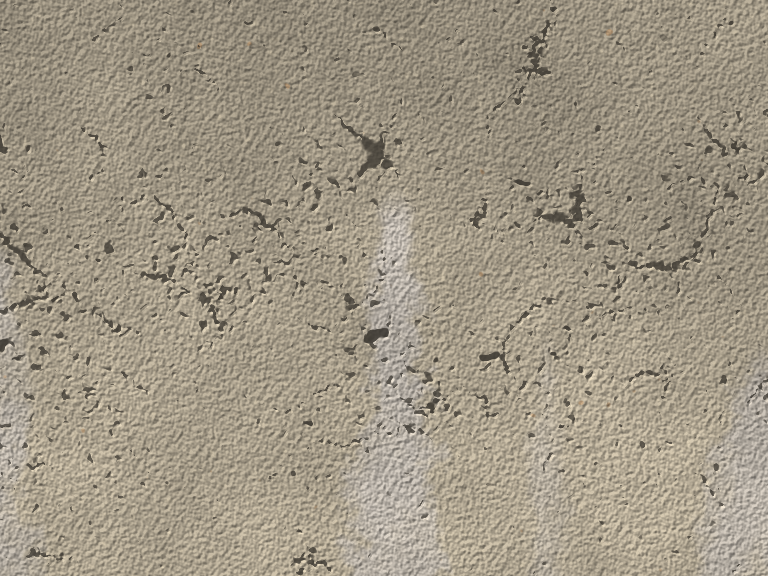
Write a Shadertoy shader that draws this texture.

```glsl
// Weathered concrete in low sun: a sandy tan surface with many ragged pits,
// crumbling cracks and a few deep cavities, over patchy pale grey streaks.
// Relief is a height field shaded by its difference toward the light.

#define GRAIN_SCALE 118.0
#define GRAIN_CONTRAST 0.50
#define PIT_SCALE 58.0
#define PIT_AMOUNT 0.30
#define CRACK_SCALE 6.5
#define CAVITY_CELL 0.19
#define SHADOW_STRENGTH 0.84
#define RIM_LIGHT 0.17
#define MOTTLE 0.13
#define TO_LIGHT vec2(-0.64, 0.77)

const vec3 TAN_LOW = vec3(0.672, 0.632, 0.555);
const vec3 TAN_HIGH = vec3(0.580, 0.546, 0.480);
const vec3 PALE_GREY = vec3(0.695, 0.670, 0.640);
const vec3 CREAM = vec3(0.765, 0.715, 0.615);
const vec3 RUST = vec3(0.640, 0.480, 0.320);
const vec3 HOLLOW = vec3(0.215, 0.200, 0.175);

vec2 hash2(vec2 p) {
    vec3 q = fract(vec3(p.xyx) * vec3(0.1031, 0.1030, 0.0973));
    q += dot(q, q.yzx + 33.33);
    return fract((q.xx + q.yz) * q.zy);
}

float corner(vec2 cell, vec2 offset) {
    return dot(hash2(cell) * 2.0 - 1.0, offset);
}

// Gradient noise, roughly -0.6 to 0.6
float noise(vec2 p) {
    vec2 i = floor(p), f = fract(p);
    vec2 u = f * f * f * (f * (f * 6.0 - 15.0) + 10.0);
    vec2 e = vec2(1.0, 0.0);
    return mix(mix(corner(i, f), corner(i + e, f - e), u.x),
               mix(corner(i + e.yx, f - e.yx), corner(i + 1.0, f - 1.0), u.x), u.y);
}

mat2 rotation(float a) {
    float c = cos(a), s = sin(a);
    return mat2(c, s, -s, c);
}

// Fine sand relief
float grainHeight(vec2 p) {
    vec2 q = rotation(0.6) * p * GRAIN_SCALE;
    return noise(q) + 0.6 * noise(q.yx * 1.7 + 17.0) + 0.4 * noise(q * 0.5 + 41.0);
}

// Rare ragged holes, one candidate per cell
float cavities(vec2 p, float density, float ragged) {
    vec2 cell = floor(p / CAVITY_CELL);
    float depth = 0.0;
    for (int y = -1; y <= 1; y++)
    for (int x = -1; x <= 1; x++) {
        vec2 id = cell + vec2(x, y);
        vec2 place = hash2(id + 61.0), shape = hash2(id + 127.0);
        vec2 d = rotation(-0.9 + 1.2 * shape.y) * (p - (id + place) * CAVITY_CELL);
        float radius = mix(-0.002, 0.013, shape.x * shape.x);
        float edge = length(d * vec2(0.7, 1.4)) - radius + 0.012 * ragged;
        depth = max(depth, 1.0 - smoothstep(-0.002, 0.0015, edge));
    }
    return depth * smoothstep(0.1, 0.35, density);
}

// Combined depth of pits, cracks and cavities, 0 to 1
float hollowDepth(vec2 p) {
    float band = smoothstep(-0.1, 0.42, p.y) * (1.0 - 0.7 * smoothstep(0.74, 1.0, p.y));
    float density = band * smoothstep(-0.4, 0.35, noise(p * 4.3 + 9.0));
    vec2 warp = vec2(noise(p * 38.0), noise(p * 38.0 + 70.0));
    vec2 fray = vec2(noise(p * 95.0 + 11.0), noise(p * 95.0 + 37.0));
    vec2 q = p + 0.010 * warp + 0.006 * fray;

    vec2 s = rotation(-0.5) * q * vec2(0.85, 1.1) * PIT_SCALE;
    float rough = noise(s * 2.0 + 5.0);
    float small = noise(s) + 0.5 * rough;
    float wide = noise(s * 0.42 + 23.0) + 0.4 * rough;
    float pits = 0.85 * smoothstep(0.0, 0.15, small - 0.49 + PIT_AMOUNT * density);
    pits = max(pits, smoothstep(0.0, 0.10, wide - 0.68 + PIT_AMOUNT * density));

    // Cracks crumble into chains of short gaps
    float vein = abs(noise(q * CRACK_SCALE + 3.0) + 0.05 * warp.x);
    float broken = noise(p * 10.0 + 31.0) + 0.7 * rough + 0.3 * fray.x + 0.32 * density;
    float width = 0.038 * smoothstep(0.28, 0.65, broken);
    float crack = (1.0 - smoothstep(width * 0.5, width + 0.008, vein))
                * smoothstep(0.26, 0.40, broken);

    float ragged = warp.y + 0.7 * fray.y;
    return max(max(pits, 0.9 * crack), cavities(p + 0.016 * warp, density, ragged));
}

// Tapered run-off mark that widens downward from its tip
float streak(vec2 p, float centre, float tip, float spread, float wobble) {
    float halfWidth = spread * sqrt(max(tip - p.y, 0.0));
    float inside = halfWidth - abs(p.x - centre) + wobble * min(1.0, halfWidth * 16.0);
    return smoothstep(-0.014, 0.020, inside) * smoothstep(0.0, 0.08, tip - p.y);
}

void mainImage(out vec4 fragColor, in vec2 fragCoord) {
    vec2 p = fragCoord / iResolution.y;

    // Base tint and patchy pale streaks
    float mottle = noise(p * 2.6 + 2.0) + 0.6 * noise(p * 8.0) + 0.5 * noise(p * 23.0 + 7.0);
    float wobble = 0.07 * noise(p * vec2(8.0, 5.0) + 50.0) + 0.045 * noise(p * 21.0)
                 + 0.03 * noise(p * 60.0 + 13.0);
    float patchy = smoothstep(-0.35, 0.2, noise(p * vec2(11.0, 7.0) + 19.0) + 0.4 * noise(p * 40.0));
    float pale = streak(p, 0.685, 0.69, 0.098, wobble) * mix(0.75, 1.0, patchy);
    float faint = streak(p, 0.0, 0.60, 0.085, wobble);
    faint = max(faint, streak(p, 1.32, 0.42, 0.19, wobble));
    faint = max(faint, 0.6 * streak(p, 0.95, 0.44, 0.05, wobble * 1.5));
    pale = max(pale, faint * mix(0.4, 0.9, patchy));
    vec3 color = mix(TAN_LOW, TAN_HIGH, smoothstep(0.1, 1.0, p.y));
    color = mix(color, PALE_GREY, 0.9 * pale) * (1.0 + MOTTLE * mottle);

    // Odd cream and rusty grains
    float fleck = noise(p * 80.0 + 80.0);
    color = mix(color, CREAM, 0.35 * smoothstep(0.2, 0.5, fleck) * (1.0 - pale));
    color = mix(color, RUST, 0.5 * smoothstep(0.5, 0.6, noise(p * 45.0 + 15.0)));

    // Sunlit grain, shaded hollows and their bright far rims
    float relief = grainHeight(p) - grainHeight(p + TO_LIGHT * 0.0036);
    float depth = hollowDepth(p);
    float rim = max(hollowDepth(p + TO_LIGHT * 0.005) - depth, 0.0);
    color *= 1.0 + GRAIN_CONTRAST * clamp(relief, -0.75, 0.36);
    color += RIM_LIGHT * rim * CREAM;
    color = mix(color, HOLLOW, SHADOW_STRENGTH * depth);

    fragColor = vec4(clamp(color, 0.0, 1.0), 1.0);
}
```
